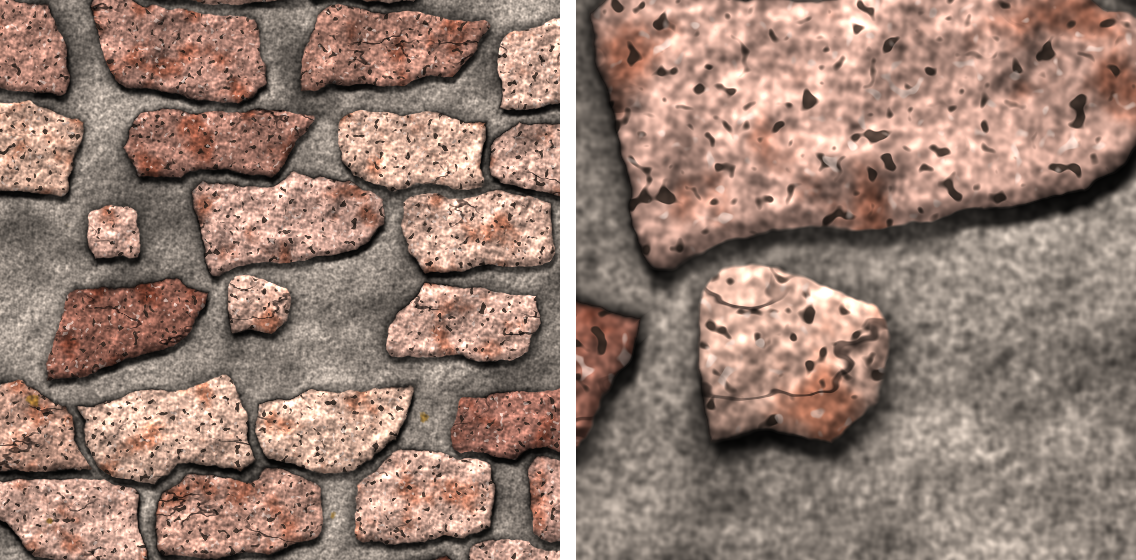
Left: the whole. Right: its middle third, enlarged.
Give the GLSL for this texture, as a WebGL 2 fragment shader.

```glsl
#version 300 es
precision highp float;
// Rubble wall: rough granite blocks in uneven courses, bedded in grey mortar.
// Each block is a skewed, chipped box in a jittered grid; gradient noise
// frays the outlines, lights the relief and scatters the mineral grains.

uniform vec2 u_resolution;
out vec4 fragColor;

vec2 hash2(vec2 p) {
    vec3 q = fract((p.xyx + 50.0) * vec3(0.1031, 0.1030, 0.0973));
    q += dot(q, q.yzx + 33.33);
    return fract((q.xx + q.yz) * q.zy);
}

mat2 rotation(float a) {
    return mat2(cos(a), sin(a), -sin(a), cos(a));
}

float corner(vec2 cell, vec2 offset, vec2 f) {
    return dot(hash2(cell + offset) * 2.0 - 1.0, f - offset);
}

float gradientNoise(vec2 p) {
    vec2 i = floor(p), f = fract(p);
    vec2 u = f * f * f * (f * (f * 6.0 - 15.0) + 10.0);
    return mix(mix(corner(i, vec2(0, 0), f), corner(i, vec2(1, 0), f), u.x),
               mix(corner(i, vec2(0, 1), f), corner(i, vec2(1, 1), f), u.x), u.y);
}

float fbm(vec2 p) {
    float sum = 0.0, amplitude = 1.0;
    for (int i = 0; i < 5; i++) {
        sum += amplitude * gradientNoise(p);
        p = rotation(0.6) * p * 2.03 + 11.7;
        amplitude *= 0.5;
    }
    return sum;
}

// Signed distance of one block around its own centre
float blockDistance(vec2 q, vec2 halfSize, vec2 r, vec2 s) {
    q = rotation((r.x - 0.62) * -0.32) * q;
    q.x += q.y * (s.y - 0.5) * 1.1;
    q.y *= 1.0 + (r.y - 0.5) * 3.0 * q.x;
    float radius = 0.3 * halfSize.y;
    vec2 e = abs(q) - halfSize + radius;
    float d = length(max(e, 0.0)) + min(max(e.x, e.y), 0.0) - radius;
    for (int k = 0; k < 2; k++) {
        float a = 6.2832 * s.x + 2.3 * float(k);
        vec2 n = vec2(cos(a), sin(a));
        d = max(d, dot(q, n) - length(halfSize * n));
    }
    return d;
}

// Distance to the closest block (x) and its grid id (yz)
vec3 nearestStone(vec2 p) {
    p += 0.02 * vec2(fbm(p * 10.0), fbm(p * 10.0 + 40.0));
    p.y += 0.018 * sin(5.0 * p.x + 4.0 * p.y);
    vec2 cell = vec2(0.32, 0.165), id = vec2(0);
    float first = 1.0, second = 1.0;
    for (int j = -1; j <= 1; j++) {
        float row = floor(p.y / cell.y) + float(j);
        float shift = hash2(vec2(row, 5.0)).x;
        for (int i = -1; i <= 1; i++) {
            vec2 key = vec2(floor(p.x / cell.x - shift) + float(i), row);
            vec2 r = hash2(key + 7.0), s = hash2(key + 31.0);
            vec2 centre = (key + vec2(shift, 0) + 0.5 + (r - 0.5) * vec2(0.3, 0.25)) * cell;
            vec2 halfSize = cell * mix(vec2(0.38), vec2(0.54, 0.52), s);
            if (hash2(key + 63.0).x < 0.13) halfSize *= vec2(0.35, 0.6);
            float d = blockDistance(p - centre, halfSize, r, s);
            if (d < first) {
                second = first;
                first = d;
                id = key;
            } else second = min(second, d);
        }
    }
    return vec3(max(first, (first - second) * 0.5 + 0.008), id);
}

vec3 graniteColour(vec2 uv, vec2 id) {
    vec2 tone = hash2(id + 3.0);
    vec3 base = mix(vec3(0.53, 0.34, 0.28), vec3(0.90, 0.74, 0.65), smoothstep(0.08, 0.62, tone.x));
    base = mix(base, vec3(0.71, 0.53, 0.50), 0.5 * tone.y);
    base *= 1.0 + 0.3 * fbm(uv * 9.0 + id);
    float coarse = gradientNoise(uv * 85.0 + id), fine = gradientNoise(uv * 170.0);
    base *= 1.0 + 0.4 * coarse + 0.5 * fine;
    // Rust patches, black mica and pale quartz
    base *= mix(vec3(1), vec3(0.82, 0.66, 0.58), smoothstep(0.05, 0.5, fbm(uv * 13.0 + 70.0)));
    float mica = gradientNoise(uv * 105.0 + 20.0) + 0.5 * gradientNoise(uv * 48.0) + 0.3 * fine;
    base = mix(base, vec3(0.15, 0.12, 0.10), 0.85 * smoothstep(0.22, 0.42, mica));
    float quartz = gradientNoise(uv * 120.0 + 90.0) + 0.4 * gradientNoise(uv * 30.0 + 9.0);
    return mix(base, vec3(0.90, 0.82, 0.78), 0.6 * smoothstep(0.25, 0.45, quartz));
}

vec3 mortarColour(vec2 uv) {
    float grit = gradientNoise(uv * 130.0 + 5.0) + 0.7 * gradientNoise(uv * 230.0);
    float stain = smoothstep(-0.45, 0.35, fbm(uv * 6.0 + 30.0));
    return vec3(0.62, 0.575, 0.535) * mix(0.62, 1.12, stain) * (1.0 + 0.5 * grit);
}

void main() {
    vec2 uv = gl_FragCoord.xy / u_resolution.y;
    vec3 stone = nearestStone(uv);
    float d = stone.x, inside = smoothstep(0.0015, -0.0015, d);
    float above = nearestStone(uv + vec2(-0.003, 0.012)).x;
    float below = nearestStone(uv - vec2(-0.003, 0.012)).x;

    vec3 colour = mix(mortarColour(uv), graniteColour(uv, stone.yz), inside);

    // Relief lit from the upper left
    float slope = fbm(uv * 16.0) - fbm(uv * 16.0 + vec2(-0.03, 0.06));
    colour *= 1.0 + mix(1.3, 2.2, inside) * slope;
    colour *= 1.0 + inside * (0.14 * smoothstep(-0.004, 0.008, above) - 0.38 * smoothstep(-0.004, 0.008, below));

    // Shadow under the blocks, grime along joints and thin cracks
    float patchy = smoothstep(-0.35, 0.25, fbm(uv * 7.0 + 15.0));
    float shadow = smoothstep(0.004, -0.006, above) * (1.0 - inside);
    colour *= 1.0 - shadow * mix(0.45, 0.9, patchy);
    colour *= 1.0 - 0.75 * patchy * exp(-abs(d) / 0.003);
    colour *= mix(1.0, smoothstep(-0.005, 0.022, d) * 0.4 + 0.6, 1.0 - inside);
    float crack = smoothstep(0.03, 0.008, abs(fbm(uv * vec2(5.0, 9.0) + stone.yz)));
    colour *= 1.0 - 0.6 * inside * crack * smoothstep(0.0, 0.25, gradientNoise(uv * 8.0));

    // Sparse ochre lichen
    vec2 plot = floor(uv * 6.0), luck = hash2(plot + 81.0);
    float spot = length(fract(uv * 6.0) - 0.25 - 0.5 * hash2(plot)) + 0.08 * fbm(uv * 40.0);
    float lichen = smoothstep(0.02, -0.02, spot - 0.11 * luck.y) * step(luck.x, 0.25);
    colour = mix(colour, vec3(0.56, 0.41, 0.13) * (1.0 + gradientNoise(uv * 150.0)), 0.7 * lichen);

    fragColor = vec4(clamp(colour, 0.0, 1.0), 1.0);
}
```
